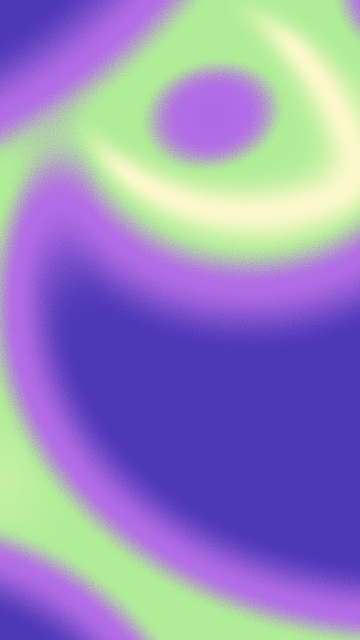
Give the GLSL for this background, as a Shadertoy shader.

```glsl
// Soft liquid gradient: smooth-blended distance fields form indigo pools with
// violet rims in a green surround, crossed by a tapering cream crest.
// A fine gradient noise perturbs the field, so grain shows in the transitions.

#define INDIGO vec3(0.302, 0.220, 0.715)
#define VIOLET vec3(0.700, 0.425, 0.900)
#define GREEN  vec3(0.690, 0.930, 0.590)
#define CREAM  vec3(0.985, 0.975, 0.795)
#define POOL_FADE 0.085
#define RIM_FADE  0.052
#define POOL_BLEND 0.05
#define GRAIN_SCALE 420.0
#define GRAIN_AMOUNT 0.009

vec2 hashGradient(vec2 cell) {
    vec3 h = fract(cell.xyx * vec3(0.1031, 0.1030, 0.0973));
    h += dot(h, h.yzx + 33.33);
    float angle = 6.2832 * fract((h.x + h.y) * h.z);
    return vec2(cos(angle), sin(angle));
}

float gradientNoise(vec2 p) {
    vec2 i = floor(p), f = fract(p);
    vec2 u = f * f * (3.0 - 2.0 * f), e = vec2(0.0, 1.0);
    float a = dot(hashGradient(i), f);
    float b = dot(hashGradient(i + e.yx), f - e.yx);
    float c = dot(hashGradient(i + e.xy), f - e.xy);
    float d = dot(hashGradient(i + e.yy), f - e.yy);
    return mix(mix(a, b, u.x), mix(c, d, u.x), u.y);
}

float smoothMin(float a, float b, float k) {
    float h = max(k - abs(a - b), 0.0) / k;
    return min(a, b) - 0.25 * h * h * k;
}

float smoothMax(float a, float b, float k) {
    return -smoothMin(-a, -b, k);
}

float circle(vec2 p, vec2 center, float radius) {
    return length(p - center) - radius;
}

float ellipse(vec2 p, vec2 center, vec2 radii) {
    vec2 q = (p - center) / radii;
    float k = length(q);
    return k * (k - 1.0) / max(length(q / radii), 0.001);
}

// Signed distance to the pools: negative inside, zero on the violet rim.
float poolField(vec2 p) {
    // Large basin: an ellipse cut by a round upper shore
    float shore = -0.8 * circle(p, vec2(0.391, 0.893), 0.339);
    float field = smoothMax(ellipse(p, vec2(0.661, 0.523), vec2(0.638, 0.492)), shore, 0.09);

    // Corner pools
    field = smoothMin(field, circle(p, vec2(-0.148, -0.303), 0.456), POOL_BLEND);
    field = smoothMin(field, 0.8 * circle(p, vec2(-0.426, 1.622), 0.911), POOL_BLEND);
    field = smoothMin(field, circle(p, vec2(0.638, 1.020), 0.072), POOL_BLEND);

    // Shallow, slightly tilted violet spot
    vec2 q = mat2(0.97, -0.24, 0.24, 0.97) * (p - vec2(0.332, 0.820));
    q /= vec2(0.055, 0.042);
    return smoothMin(field, 0.014 * dot(q, q) - 0.012, 0.03);
}

// Crest strength: the rounded outline of two crossing discs, tapered at its ends.
float crest(vec2 p) {
    float outline = smoothMax(circle(p, vec2(0.391, 1.0), 0.333),
                              circle(p, vec2(0.156, 0.638), 0.417), 0.052);
    float along = dot(p - vec2(0.124, 0.811), vec2(0.593, -0.805));
    float width = 0.013 + 0.07 * max(along, 0.0);
    float ridge = outline / width;
    return exp(-0.6 * ridge * ridge) * smoothstep(-0.025, 0.12, along);
}

void mainImage(out vec4 fragColor, in vec2 fragCoord) {
    vec2 p = fragCoord / iResolution.y;
    float field = poolField(p) + GRAIN_AMOUNT * gradientNoise(p * GRAIN_SCALE);

    // Colour ramp from pool to surround
    vec3 color = mix(INDIGO, VIOLET, smoothstep(-POOL_FADE, 0.0, field));
    color = mix(color, GREEN, smoothstep(0.0, RIM_FADE, field));

    // Cream crest and a faint glow at the left edge
    vec2 glow = (p - vec2(0.0, 0.25)) / vec2(0.07, 0.09);
    float light = crest(p) + 0.25 * exp(-dot(glow, glow));
    color = mix(color, CREAM, min(light, 1.0) * smoothstep(0.02, 0.07, field));

    fragColor = vec4(color, 1.0);
}
```
